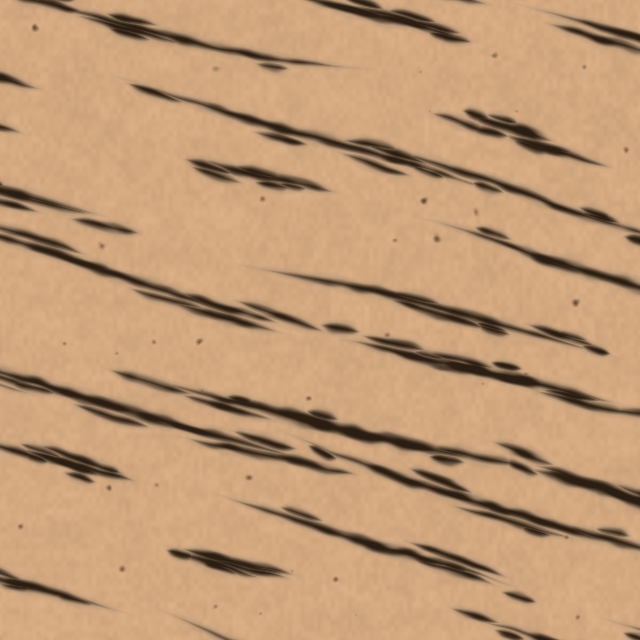
Give the GLSL for this texture, as a WebGL 1 fragment shader.

```glsl
precision highp float;
uniform vec2 u_resolution;

#define SLANT 0.27
#define CELL vec2(0.55, 0.098)
#define SLIVERS 7
#define STROKE_WIDTH 0.0062
#define SLIVER_WIDTH 0.0046
#define SOFTNESS 0.0052
#define HALO 0.0060
#define GRAIN 0.042
#define PAPER vec3(0.83, 0.662, 0.502)
#define MARGIN vec3(0.70, 0.585, 0.465)
#define INK vec3(0.165, 0.115, 0.07)

float hash(vec2 p) {
  vec3 q = fract(vec3(p.xyx) * 0.1031);
  q += dot(q, q.yzx + 33.33);
  return fract((q.x + q.y) * q.z);
}

vec2 hash2(vec2 p) {
  return vec2(hash(p + 11.7), hash(p + 57.3));
}

float noise(vec2 p) {
  vec2 i = floor(p), f = fract(p);
  f = f * f * (3.0 - 2.0 * f);
  return mix(mix(hash(i), hash(i + vec2(1.0, 0.0)), f.x),
             mix(hash(i + vec2(0.0, 1.0)), hash(i + vec2(1.0, 1.0)), f.x), f.y);
}

// One tapered stroke: x is its ink, y its faint margin;
// d is the offset from its middle line
vec2 stroke(float along, float d, float halfLength, float width, float soft) {
  float t = abs(along / halfLength);
  float edge = (width + soft) * (1.0 - t * t * t) - soft;
  float outside = abs(d) - edge;
  return vec2(smoothstep(soft, -soft, outside),
              smoothstep(soft + HALO, 0.0, outside));
}

// A long curved stroke with loose slivers beside it
vec2 cluster(vec2 p, vec2 id, float fray, float soft) {
  vec2 shape = hash2(id + 3.1);
  vec2 place = hash2(id + 91.0) - 0.5;
  p -= place * vec2(0.26, 0.06);
  bool broken = hash(id + 23.0) < 0.25;
  float halfLength = broken ? 0.07 : mix(0.15, 0.33, shape.x);
  float tilt = (shape.y - 0.5) * 0.12;
  float bend = (hash(id + 41.0) - 0.4) * 0.35;
  float d = p.y - tilt * p.x - bend * p.x * p.x;
  float width = STROKE_WIDTH * mix(0.65, 1.2, hash(id + 67.0));
  vec2 ink = stroke(p.x, d, halfLength, width * fray, soft);

  for (int i = 0; i < SLIVERS; i++) {
    vec2 key = id + float(i) * 17.0 + 130.0;
    vec2 r = hash2(key), s = hash2(key + 211.0);
    float along = p.x - (r.x * 2.0 - 1.0) * (halfLength + 0.02);
    float side = (r.y - 0.5) * 0.034;
    float slope = (s.y - 0.5) * 0.12;
    float size = mix(0.025, 0.10, s.x * s.x);
    ink = max(ink, stroke(along, d - side - slope * along, size,
                          SLIVER_WIDTH * fray, soft));
  }
  return ink;
}

// Sparse faint specks
float specks(vec2 p, float soft) {
  vec2 id = floor(p * 14.0);
  vec2 local = fract(p * 14.0) - 0.5 - (hash2(id) - 0.5) * 0.6;
  float radius = 0.006 * hash(id + 7.0);
  float d = length(local) / 14.0 + 0.005 * noise(p * 130.0) - radius;
  return smoothstep(soft, -soft, d) * step(0.8, hash(id + 31.0)) * 0.7;
}

void main() {
  vec2 p = gl_FragCoord.xy / u_resolution.y;
  float soft = max(SOFTNESS, 0.8 / u_resolution.y);

  // Axes along and across the strokes, bent by slow waves
  float c = cos(SLANT), s = sin(SLANT);
  vec2 q = vec2(c * p.x - s * p.y, s * p.x + c * p.y) + vec2(3.0, 2.0);
  q.y += 0.022 * noise(q * vec2(3.5, 5.0));
  q.y += 0.0035 * noise(q * vec2(26.0, 30.0));
  float fray = 0.5 + 1.0 * noise(q * vec2(38.0, 110.0));

  // Staggered rows of stroke clusters
  vec2 ink = vec2(0.0);
  float row = floor(q.y / CELL.y);
  for (int j = -1; j <= 1; j++) {
    float y = row + float(j);
    float shift = hash(vec2(y, 5.0)) * CELL.x;
    float column = floor((q.x + shift) / CELL.x);
    for (int i = -1; i <= 1; i++) {
      vec2 id = vec2(column + float(i), y);
      vec2 local = q + vec2(shift, 0.0) - (id + 0.5) * CELL;
      ink = max(ink, cluster(local, id, fray, soft));
    }
  }
  ink.x = max(ink.x, specks(p, soft));

  // Mottled paper, greyer beside the strokes
  float mottle = noise(p * 30.0) + noise(p * 75.0) - 1.0;
  float fibre = noise(p * vec2(150.0, 110.0)) - 0.5;
  vec3 paper = PAPER + GRAIN * (0.6 * mottle + fibre) * vec3(1.0, 0.85, 0.7);
  paper = mix(paper, MARGIN, 0.85 * ink.y);

  gl_FragColor = vec4(mix(paper, INK, ink.x), 1.0);
}
```
